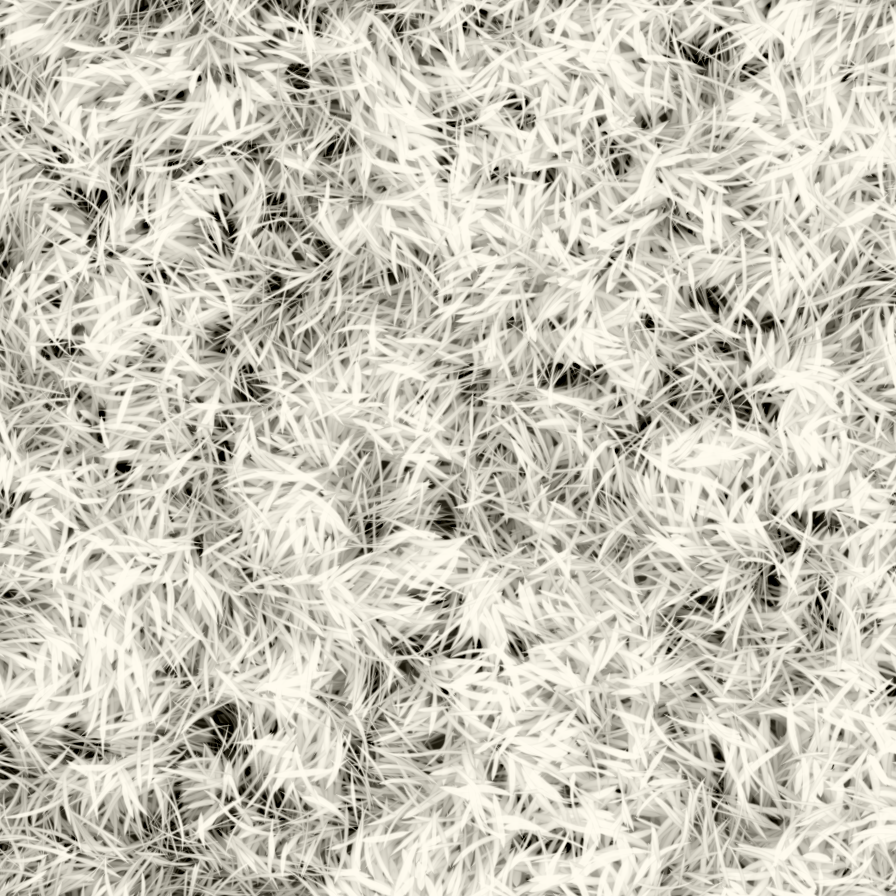
Write a WebGL 2 fragment shader that draws this texture.

```glsl
#version 300 es
precision highp float;

uniform vec2 u_resolution;
out vec4 fragColor;

const int LAYERS = 30;
const float CELLS = 24.0;
const float MAX_HALF_LENGTH = 0.0405;

vec3 hash3(vec3 p) {
    p = fract(p * vec3(0.1031, 0.1030, 0.0973));
    p += dot(p, p.yxz + 33.33);
    return fract((p.xxy + p.yxx) * p.zyx);
}

float valueNoise(vec2 p, float seed) {
    vec2 cell = floor(p);
    vec2 f = fract(p);
    f = f * f * (3.0 - 2.0 * f);
    float a = hash3(vec3(cell, seed)).x;
    float b = hash3(vec3(cell + vec2(1.0, 0.0), seed)).x;
    float c = hash3(vec3(cell + vec2(0.0, 1.0), seed)).x;
    float d = hash3(vec3(cell + vec2(1.0, 1.0), seed)).x;
    return mix(mix(a, b, f.x), mix(c, d, f.x), f.y);
}

// Direction in which the pile is brushed
float flowAngle(vec2 p) {
    return 10.0 * valueNoise(p * 6.5, 71.0);
}

// Density of the pile over broad tufts
float clumpDensity(vec2 p) {
    float n = 0.55 * valueNoise(p * 9.0, 13.0) + 0.45 * valueNoise(p * 24.0, 29.0);
    return smoothstep(0.2, 0.75, n);
}

// Small deep openings: 0 inside, 1 outside
float pitMask(vec2 p) {
    float n = 0.68 * valueNoise(p * 36.0, 37.0) + 0.32 * valueNoise(p * 12.0, 43.0);
    return smoothstep(0.22, 0.40, n);
}

// Warm ivory grey of a given brightness
vec3 woolColor(float tone) {
    tone = clamp(tone, 0.07, 1.0);
    return tone - vec3(0.0, 0.014, 0.064);
}

// Deepens shadows and leaves the highlights alone
vec3 deepenShadows(vec3 color, float amount) {
    float dark = 1.0 - color.r;
    return color - amount * dark * dark;
}

// Curved fibre centred at the origin: x = coverage, y = lightness offset
vec2 fibre(vec2 d, float angle, float halfLength, float halfWidth, float bend, float soft) {
    float c = cos(angle);
    float s = sin(angle);
    vec2 q = vec2(c * d.x + s * d.y, c * d.y - s * d.x);
    float across = abs(q.y - bend * (q.x * q.x - 0.3 * halfLength * halfLength));
    float along = q.x / halfLength;
    float taper = along * along;
    float width = halfWidth * (1.0 - taper * taper);
    float cover = smoothstep(soft, -soft, across - width);
    float edge = min(across / halfWidth, 1.0);
    return vec2(cover, 0.06 * along - 0.07 * edge * edge + 0.02);
}

// One sheet of fibres painted over the colour below it
vec3 paintLayer(vec3 color, vec2 p, float layer, float depth, float clump, float pit, float soft) {
    vec2 shift = hash3(vec3(layer, 5.0, 9.0)).xy;
    vec2 home = floor(p * CELLS + shift);
    float baseWidth = mix(0.0039, 0.0025, depth) * mix(0.75, 1.35, clump) * mix(0.6, 1.0, pit);
    float occlusion = 0.42 * (1.0 - pit) * (1.0 - depth);

    for (int y = -1; y <= 1; y++) {
        for (int x = -1; x <= 1; x++) {
            vec2 cell = home + vec2(x, y);
            vec3 place = hash3(vec3(cell, layer + 101.0));
            vec2 center = (cell + place.xy - shift) / CELLS;
            vec2 d = p - center;
            if (dot(d, d) > MAX_HALF_LENGTH * MAX_HALF_LENGTH) continue;

            vec3 vary = hash3(vec3(cell + 47.0, layer + 211.0));
            float angle = flowAngle(center) + 1.9 * (vary.x - 0.5);
            float halfLength = mix(0.016, 0.038, place.z);
            float halfWidth = baseWidth * mix(0.6, 1.4, vary.z);
            float bend = 14.0 * (vary.y - 0.5);
            vec2 strand = fibre(d, angle, halfLength, halfWidth, bend, soft);

            float tone = 0.37 + 0.60 * depth + 0.13 * (vary.z - 0.5);
            tone += 0.13 * (clump - 0.5) + strand.y - occlusion;
            color = mix(color, woolColor(tone), 0.92 * strand.x);
        }
    }
    return color;
}

void main() {
    vec2 p = gl_FragCoord.xy / u_resolution.y;
    float soft = max(0.0016, 0.7 / u_resolution.y);
    float clump = clumpDensity(p);
    float pit = pitMask(p);

    // Shadow at the roots
    vec3 color = woolColor(0.24 + 0.14 * valueNoise(p * 40.0, 3.0));

    // Fibres from the dim roots up to the bright tips
    for (int i = 0; i < LAYERS; i++) {
        float depth = float(i) / float(LAYERS - 1);
        color = paintLayer(color, p, float(i), depth, clump, pit, soft);
    }

    fragColor = vec4(deepenShadows(color, 0.34), 1.0);
}
```
